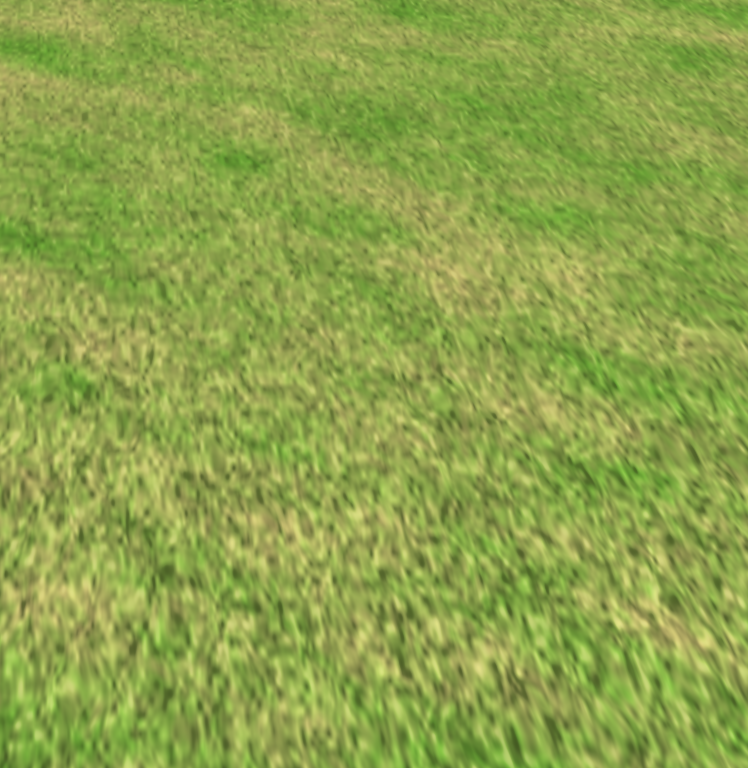
This texture is drawn by a WebGL 1 fragment shader. Its source:

```glsl
precision highp float;
// A sunlit lawn seen at a slant: sloping patches of lush and dry grass,
// overlaid with short leaning blades. Layered value noise on a perspective
// ground plane makes the blades finer and softer towards the top.

uniform vec2 u_resolution;

#define LUSH vec3(0.405, 0.600, 0.205)
#define DRY vec3(0.680, 0.668, 0.378)
#define PALE vec3(0.800, 0.790, 0.550)
#define SHADE vec3(0.290, 0.360, 0.140)
#define HORIZON 2.0
#define PATCH_FREQ vec2(9.0, 31.0)
#define BLADE_FREQ vec2(245.0, 225.0)
#define BLADE_LEAN 0.35
#define PATCH_CONTRAST 1.15
#define HUE_GRAIN 0.55
#define BLADE_CONTRAST 0.85

float hash(vec2 p) {
  return fract(sin(dot(p, vec2(127.1, 311.7))) * 43758.5453);
}

// Value noise centred on zero
float noise(vec2 p) {
  vec2 cell = floor(p);
  vec2 f = fract(p);
  f = f * f * (3.0 - 2.0 * f);
  float low = mix(hash(cell), hash(cell + vec2(1.0, 0.0)), f.x);
  float high = mix(hash(cell + vec2(0.0, 1.0)), hash(cell + 1.0), f.x);
  return mix(low, high, f.y) - 0.5;
}

// Turned octaves, so that the lattice does not show
float fbm(vec2 p) {
  float sum = 0.0;
  float weight = 0.6;
  for (int i = 0; i < 4; i++) {
    sum += weight * noise(p);
    p = mat2(1.75, 0.75, -0.75, 1.75) * p + 17.3;
    weight *= 0.6;
  }
  return sum;
}

// Perspective ground plane: x across, y into the distance
vec2 groundPlane(vec2 uv) {
  float depth = 1.0 / (HORIZON - uv.y);
  return vec2((uv.x - 0.4) * depth, depth);
}

void main() {
  vec2 uv = gl_FragCoord.xy / u_resolution.y;
  vec2 ground = groundPlane(uv);
  float nearness = 1.0 - smoothstep(0.1, 1.0, uv.y);

  // Patches slope down to the right
  vec2 patchPos = (ground + vec2(0.0, 0.17 * ground.x)) * PATCH_FREQ;
  float dryPatch = fbm(patchPos + 4.7);
  float lightPatch = fbm(patchPos * 1.9 + 31.0);

  // Blades lean to the left, each clump by its own amount
  vec2 bladePos = ground * BLADE_FREQ;
  bladePos.x += BLADE_LEAN * bladePos.y;
  bladePos += 1.2 * vec2(noise(bladePos * 0.27), noise(bladePos * 0.23 + 50.0));
  mat2 turn = mat2(0.86, 0.5, -0.5, 0.86);
  float blades = 0.62 * noise(bladePos)
               + 0.30 * noise(turn * bladePos * 0.62 + 23.0)
               + 0.30 * nearness * noise(bladePos * vec2(1.5, 1.2) + 71.0);
  float hueGrain = noise(turn * bladePos * 0.75 + 113.0);

  // Base hue from dryness, brightness from the blades
  float softness = mix(0.42, 1.0, nearness);
  float dryness = 0.46 + 0.08 * nearness + PATCH_CONTRAST * dryPatch
                + softness * (HUE_GRAIN * hueGrain + 0.2 * blades);
  vec3 color = mix(LUSH, DRY, clamp(dryness, -0.05, 1.1));
  color *= 1.01 + softness * BLADE_CONTRAST * blades + 0.13 * lightPatch;

  // Sunlit tips and small gaps of shadow
  float tips = smoothstep(0.18, 0.45, blades + 0.25 * hueGrain);
  float gaps = smoothstep(0.20, 0.45, -blades - 0.2 * hueGrain);
  color = mix(color, PALE, 0.35 * softness * tips);
  color = mix(color, SHADE, 0.45 * softness * gaps);

  gl_FragColor = vec4(clamp(color, 0.0, 1.0), 1.0);
}
```
